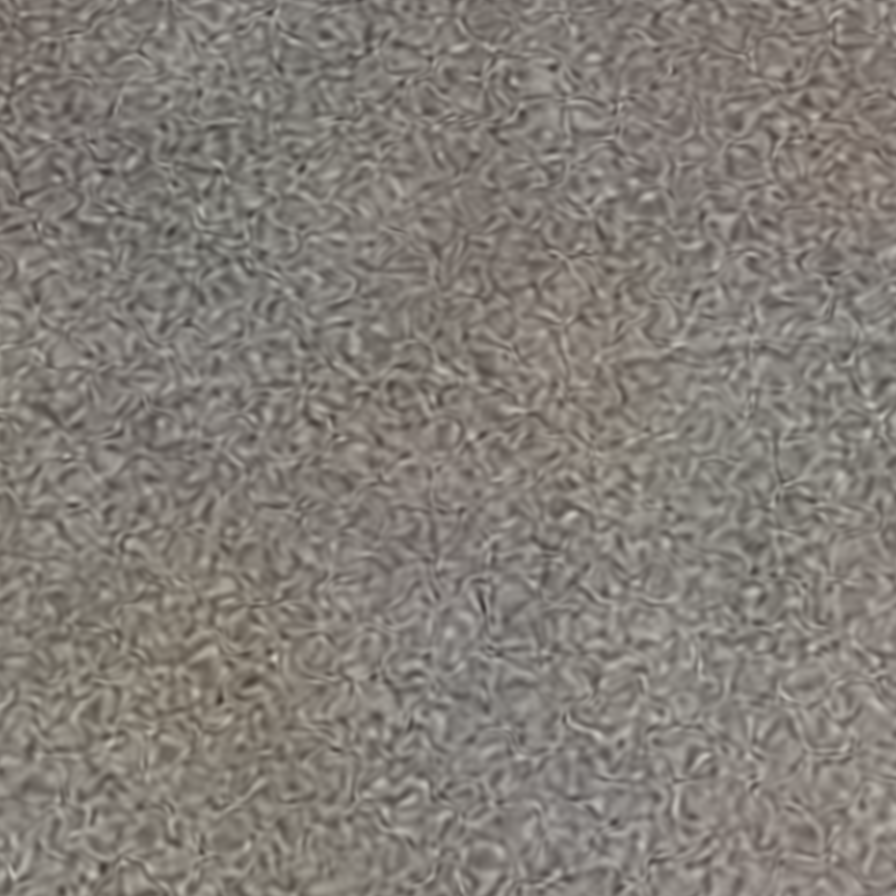
Write a WebGL 2 fragment shader that draws this texture.

```glsl
#version 300 es
precision highp float;
// Worn grey-brown carpet: short curly fibres, soft tint patches and a faint crease.

#define GRAIN_CELLS 49.0
#define GRAIN_WAVES 0.92
#define GRAIN_CONTRAST 0.060
#define FINE_CONTRAST 0.075
#define MOTTLE_CONTRAST 0.050
#define PATCH_CONTRAST 0.060
#define CREASE_CONTRAST 0.130
#define CREASE_WIDTH 0.009
#define FORESHORTEN 0.12
#define BASE_COLOR vec3(0.517, 0.494, 0.470)
#define WARM_TINT vec3(0.026, -0.003, -0.032)
#define GREEN_TINT vec3(-0.014, 0.010, -0.006)

const float TAU = 6.28318;
const int FIBRES_PER_CELL = 4;

uniform vec2 u_resolution;
out vec4 fragColor;

// Integer hash of a cell and a seed, giving three values in 0..1
vec3 hash3(vec2 cell, int seed) {
    uvec3 v = uvec3(ivec3(ivec2(cell), seed) + 4096);
    v = v * 1664525u + 1013904223u;
    v.x += v.y * v.z; v.y += v.z * v.x; v.z += v.x * v.y;
    v ^= v >> 16u;
    v.x += v.y * v.z; v.y += v.z * v.x; v.z += v.x * v.y;
    return vec3(v >> 8u) / 16777216.0;
}

// Smooth value noise in -0.5..0.5
float valueNoise(vec2 p, int seed) {
    vec2 i = floor(p), f = fract(p);
    f = f * f * f * (f * (f * 6.0 - 15.0) + 10.0);
    float low = mix(hash3(i, seed).x, hash3(i + vec2(1, 0), seed).x, f.x);
    float high = mix(hash3(i + vec2(0, 1), seed).x, hash3(i + vec2(1, 1), seed).x, f.x);
    return mix(low, high, f.y) - 0.5;
}

// Two octaves for soft, uneven patches
float patches(vec2 p, int seed) {
    return 0.7 * valueNoise(p, seed) + 0.45 * valueNoise(p * 2.3 + 7.4, seed + 1);
}

// Scattered short waves in random directions, forming curly strands
float fibres(vec2 p) {
    vec2 home = floor(p);
    float sum = 0.0;
    for (int y = -1; y <= 1; y++)
    for (int x = -1; x <= 1; x++) {
        vec2 cell = home + vec2(x, y);
        for (int k = 0; k < FIBRES_PER_CELL; k++) {
            vec3 place = hash3(cell, k);
            float phase = hash3(cell, k + 32).x * TAU;
            vec2 d = p - cell - place.xy;
            float angle = place.z * TAU;
            float envelope = max(0.0, 1.0 - dot(d, d));
            float wave = cos(TAU * GRAIN_WAVES * dot(d, vec2(cos(angle), sin(angle))) + phase);
            sum += envelope * envelope * envelope * wave;
        }
    }
    return sum;
}

// Pale ridge with a dark lower side, broken along its length
float crease(vec2 uv) {
    float path = 0.542 + 0.08 * uv.x + 0.008 * sin(uv.x * 11.0 - 1.5)
               + 0.008 * valueNoise(vec2(uv.x * 22.0, 3.5), 60);
    float d = (uv.y - path) / CREASE_WIDTH;
    float strength = smoothstep(0.12, 0.22, uv.x)
                   * mix(0.25, 1.0, smoothstep(0.1, 0.3, abs(uv.x - 0.5)))
                   * (0.75 + 0.7 * valueNoise(vec2(uv.x * 16.0, 0.5), 61));
    return strength * d * exp(-d * d) * 1.6;
}

void main() {
    vec2 uv = gl_FragCoord.xy / u_resolution;

    // Pile grows flatter towards the far edge
    vec2 pile = vec2(uv.x, uv.y + FORESHORTEN * uv.y * uv.y);
    vec2 bend = vec2(valueNoise(pile * 34.0, 50), valueNoise(pile * 34.0, 51));
    float grain = fibres(pile * GRAIN_CELLS + 0.8 * bend);
    grain *= 1.0 + 0.35 * valueNoise(uv * 9.0, 52) - 0.12 * (uv.y - 0.5);

    // Brightness from strands, fine fuzz, mottling, wear and crease
    float light = GRAIN_CONTRAST * grain
                + FINE_CONTRAST * valueNoise(pile * 120.0, 53)
                + MOTTLE_CONTRAST * patches(uv * 13.0, 62)
                + PATCH_CONTRAST * patches(uv * 4.0, 54)
                + CREASE_CONTRAST * crease(uv)
                + 0.024 * (uv.x - 0.5) - 0.020 * (uv.y - 0.5);

    // Warm and greenish areas, cooler to the right
    float warm = patches(uv * 3.0 + 1.3, 56) - 0.3 * (uv.x - 0.5);
    float green = patches(uv * 3.5 + 5.1, 58);
    vec3 color = BASE_COLOR + light * vec3(1.0, 1.02, 1.0)
               + WARM_TINT * warm + GREEN_TINT * green;
    fragColor = vec4(clamp(color, 0.0, 1.0), 1.0);
}
```
